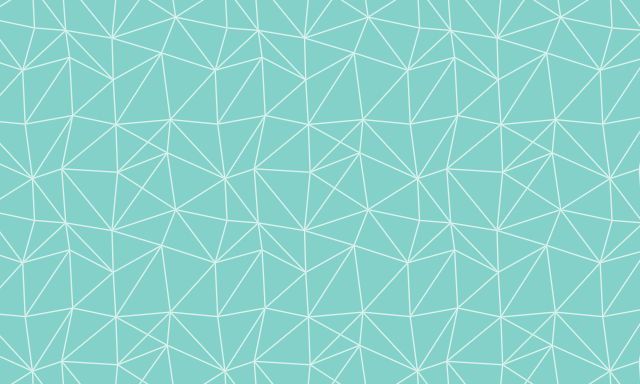
Reproduce this pattern procedurally as a WebGL 1 fragment shader.

```glsl
precision highp float;
// Repeating mesh of thin pale lines joining scattered nodes on flat aqua.

#define TILE_SIZE 0.3008         // repeat length, in canvas widths
#define TILE_CELLS 4.0           // nodes along each side of a tile (even)
#define NODE_JITTER vec2(0.46, 0.64)
#define COLUMN_STAGGER 0.07      // alternate columns shift up and down, in cells
#define LINE_WIDTH 0.0021        // in canvas widths
#define FLIP_CHANCE 0.2          // share of diagonals that break the star layout
#define CROSS_CHANCE 0.2         // share of quads with both diagonals
#define SEED 3.7
#define AQUA vec3(0.518, 0.820, 0.788)
#define PALE_LINE vec3(0.855, 0.948, 0.928)

uniform vec2 u_resolution;

float hash(vec2 p) {
  return fract(sin(dot(p, vec2(127.1, 311.7)) + SEED) * 43758.5);
}

// Jittered node of a grid cell; wrapping the cell makes the tile repeat.
vec2 node(vec2 cell) {
  vec2 id = mod(cell, TILE_CELLS);
  vec2 offset = (vec2(hash(id), hash(id + 17.3)) - 0.5) * NODE_JITTER;
  offset.y += COLUMN_STAGGER * (2.0 * mod(id.x, 2.0) - 1.0);
  return cell + 0.5 + offset;
}

float segmentDistance(vec2 p, vec2 a, vec2 b) {
  vec2 pa = p - a, ba = b - a;
  return length(pa - ba * clamp(dot(pa, ba) / dot(ba, ba), 0.0, 1.0));
}

// Distance to the left side, lower side and diagonals of a cell's quad.
float quadDistance(vec2 p, vec2 cell) {
  vec2 a = node(cell);
  vec2 b = node(cell + vec2(1.0, 0.0));
  vec2 c = node(cell + vec2(0.0, 1.0));
  vec2 d = node(cell + 1.0);
  float sides = min(segmentDistance(p, a, b), segmentDistance(p, a, c));

  // Alternating diagonals gather lines into stars; some are flipped or doubled.
  float chance = hash(mod(cell, TILE_CELLS) + 41.9);
  float parity = mod(cell.x + cell.y, 2.0);
  float flip = step(chance, FLIP_CHANCE);
  float rising = segmentDistance(p, a, d);
  float falling = segmentDistance(p, b, c);
  float diagonal = abs(parity - flip) < 0.5 ? rising : falling;
  if (chance > 1.0 - CROSS_CHANCE) diagonal = min(rising, falling);

  return min(sides, diagonal);
}

void main() {
  float cellSize = TILE_SIZE / TILE_CELLS;
  vec2 p = gl_FragCoord.xy / u_resolution.x / cellSize;
  vec2 cell = floor(p);

  // Nearest line among the quads that can reach this cell.
  float dist = 10.0;
  for (int y = -1; y <= 0; y++) {
    for (int x = -1; x <= 0; x++) {
      dist = min(dist, quadDistance(p, cell + vec2(float(x), float(y))));
    }
  }

  // One-pixel smooth edge.
  float edge = (0.5 * LINE_WIDTH - dist * cellSize) * u_resolution.x;
  float coverage = clamp(edge + 0.5, 0.0, 1.0);
  gl_FragColor = vec4(mix(AQUA, PALE_LINE, coverage), 1.0);
}
```
